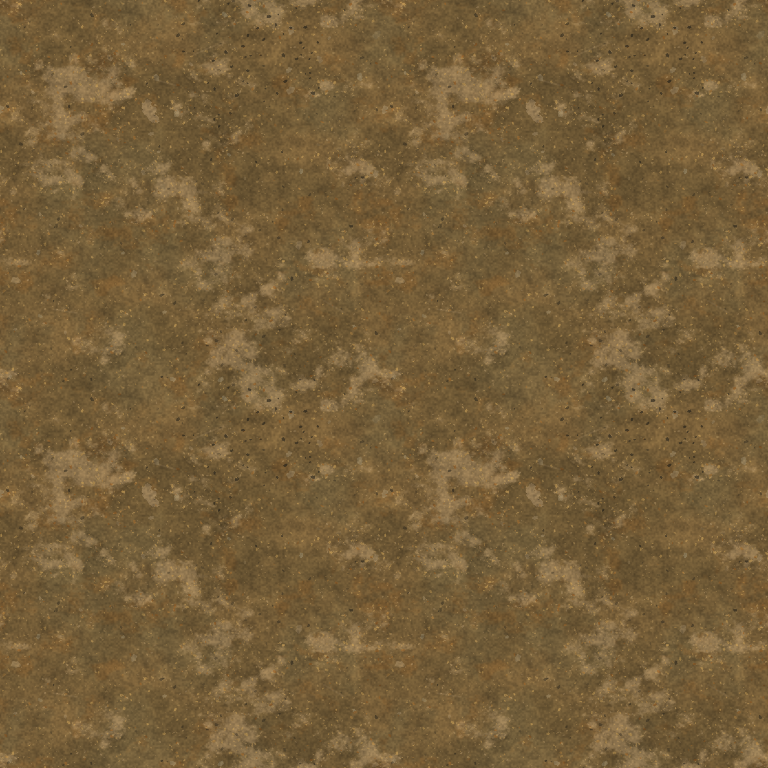
Give the GLSL for this texture, as a WebGL 2 fragment shader.

```glsl
#version 300 es
precision highp float;

uniform vec2 u_resolution;
out vec4 outColor;

const float REPEATS = 2.0;
const vec3 EARTH_DARK = vec3(0.425, 0.342, 0.205);
const vec3 EARTH_WARM = vec3(0.485, 0.382, 0.228);
const vec3 OLIVE = vec3(0.455, 0.388, 0.250);
const vec3 PALE = vec3(0.590, 0.490, 0.345);
const vec3 OCHRE = vec3(0.680, 0.540, 0.300);
const vec3 RUST = vec3(0.520, 0.335, 0.145);
const vec3 STONE = vec3(0.570, 0.520, 0.400);
const vec3 SOOT = vec3(0.190, 0.165, 0.120);
const float GRAIN = 0.15;
const float DETAIL_CONTRAST = 0.42;
const float PATCH_OPACITY = 0.62;
const int SCRATCHES = 5;
// Positions inside one tile
const vec2 SOOT_CENTER = vec2(0.68, 0.84);
const vec2 QUIET_RIGHT = vec2(0.76, 0.58);
const vec2 QUIET_LOW = vec2(0.28, 0.12);
const vec2 FLAKE_CENTER = vec2(0.39, 0.71);

// Integer hash: three values in 0..1
vec3 hash3(ivec2 cell, int seed) {
    uvec3 v = uvec3(cell, seed) * 1664525u + 1013904223u;
    v.x += v.y * v.z; v.y += v.z * v.x; v.z += v.x * v.y;
    v ^= v >> 16u;
    v.x += v.y * v.z; v.y += v.z * v.x; v.z += v.x * v.y;
    return vec3(v >> 8u) / 16777216.0;
}

// Value noise that wraps after one tile
float noise(vec2 p, ivec2 period, int seed) {
    vec2 q = fract(p) * vec2(period);
    ivec2 a = ivec2(floor(q)) % period;
    ivec2 b = (a + 1) % period;
    vec2 f = fract(q);
    f = f * f * (3.0 - 2.0 * f);
    float low = mix(hash3(a, seed).x, hash3(ivec2(b.x, a.y), seed).x, f.x);
    float high = mix(hash3(ivec2(a.x, b.y), seed).x, hash3(b, seed).x, f.x);
    return mix(low, high, f.y);
}

float fbm(vec2 p, ivec2 period, int seed) {
    float sum = 0.0, weight = 0.5;
    for (int i = 0; i < 5; i++) {
        sum += weight * noise(p, period, seed + i);
        period *= 2;
        weight *= 0.62;
    }
    return sum / 1.195;
}

vec2 wrapOffset(vec2 p, vec2 center) { return fract(p - center + 0.5) - 0.5; }

float blob(vec2 p, vec2 center, float radius) {
    vec2 d = wrapOffset(p, center) / radius;
    return exp(-dot(d, d));
}

// Scattered irregular flecks: x is coverage, y is a random tone
vec2 flecks(vec2 p, int cells, float radius, float density, float pixel, int seed) {
    vec2 q = p * float(cells), result = vec2(0.0);
    float soft = 0.5 * pixel * float(cells);
    for (int y = -1; y <= 1; y++)
    for (int x = -1; x <= 1; x++) {
        ivec2 cell = ivec2(floor(q)) + ivec2(x, y);
        ivec2 id = (cell + cells) % cells;
        vec3 place = hash3(id, seed), kind = hash3(id, seed + 1);
        vec2 d = q - vec2(cell) - place.xy;
        float angle = atan(d.y, d.x + 1e-5);
        float r = radius * mix(0.4, 1.0, place.z * place.z);
        r *= 1.0 + 0.22 * cos(2.0 * angle + 6.3 * kind.y) + 0.12 * cos(5.0 * angle + 9.0 * kind.z);
        float cover = 1.0 - smoothstep(r - soft, r + soft, length(d));
        cover *= clamp((density - kind.x) * 20.0, 0.0, 1.0);
        if (cover > result.x) result = vec2(cover, kind.z);
    }
    return result;
}

// Short thin strokes with random place and slope
float scratches(vec2 p, float pixel) {
    float cover = 0.0;
    for (int i = 0; i < SCRATCHES; i++) {
        vec3 h = hash3(ivec2(i, 7), 90);
        vec2 along = normalize(vec2(1.0, 1.6 * h.z - 1.0));
        vec2 d = wrapOffset(p, h.xy);
        d -= along * clamp(dot(d, along), -0.03, 0.03);
        cover = max(cover, 1.0 - smoothstep(0.0005, 0.0012 + pixel, length(d)));
    }
    return cover;
}

void main() {
    vec2 p = fract(gl_FragCoord.xy / u_resolution * REPEATS);
    float pixel = REPEATS / min(u_resolution.x, u_resolution.y);
    float detail = fbm(p, ivec2(26, 32), 40);

    // Mottled ground
    vec3 color = mix(EARTH_DARK, EARTH_WARM, smoothstep(0.28, 0.72, fbm(p, ivec2(5, 8), 1)));
    color = mix(color, OLIVE, 0.5 * smoothstep(0.46, 0.70, fbm(p, ivec2(6, 7), 10)));
    color = mix(color, RUST, 0.28 * smoothstep(0.56, 0.76, fbm(p, ivec2(15, 19), 20)));

    // Ragged pale deposits and their dark surroundings
    float quiet = blob(p, QUIET_RIGHT, 0.24) + blob(p, QUIET_LOW, 0.20);
    float deposit = fbm(p, ivec2(7, 9), 130) - 0.11 * quiet + 0.65 * (detail - 0.5);
    color *= 1.0 - 0.12 * smoothstep(0.44, 0.54, deposit) * smoothstep(0.5, 0.7, fbm(p, ivec2(12, 17), 50));
    color = mix(color, PALE, PATCH_OPACITY * smoothstep(0.55, 0.76, deposit));

    // One broad flake with a broken outline
    vec2 d = wrapOffset(p, FLAKE_CENTER);
    d = vec2(d.x - d.y, d.x + d.y) * vec2(0.55, 1.1);
    float outline = length(d) + 0.07 * (detail - 0.5);
    color = mix(color, PALE, 0.75 * (1.0 - smoothstep(0.026, 0.028 + pixel, outline)));

    // Chips, grit and soot specks
    float busy = smoothstep(0.42, 0.65, deposit);
    float soot = blob(p, SOOT_CENTER, 0.14);
    vec2 chips = flecks(p, 15, 0.15, 0.22, pixel, 60);
    color = mix(color, mix(PALE, STONE, chips.y), 0.6 * chips.x);
    vec2 grit = flecks(p, 60, 0.25, 0.12 + 0.26 * busy, pixel, 64);
    color = mix(color, mix(RUST, OCHRE, smoothstep(0.1, 0.6, grit.y)), 0.7 * grit.x);
    vec2 dust = flecks(p, 110, 0.32, 0.12 + 0.30 * busy, pixel, 68);
    color = mix(color, mix(OCHRE, PALE, dust.y), 0.65 * dust.x);
    vec2 specks = flecks(p, 56, 0.27, 0.05 + 0.28 * soot, pixel, 72);
    color = mix(color, SOOT, 0.7 * specks.x);
    color = mix(color, PALE, 0.3 * scratches(p, pixel));

    // Fine grain
    float grain = 0.65 * noise(p, ivec2(210), 80) + 0.35 * noise(p, ivec2(110), 81) - 0.5;
    color *= 1.0 + 2.0 * GRAIN * grain + DETAIL_CONTRAST * (detail - 0.5);
    outColor = vec4(color, 1.0);
}
```
